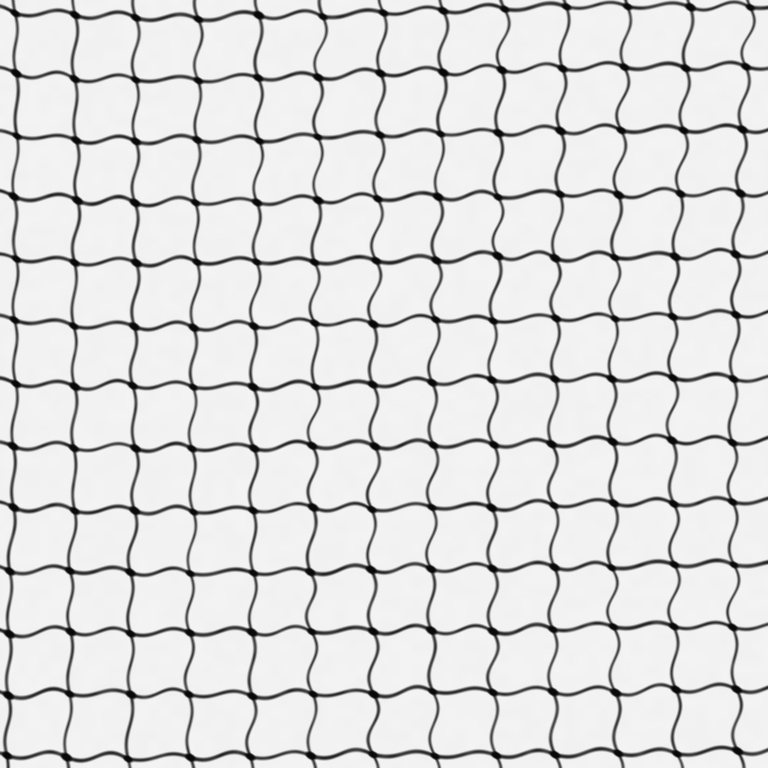
This pattern is drawn by a Shadertoy shader. Its source:

```glsl
// Knotted black cord netting, slightly slack, on a pale grey ground.

const float PI = 3.14159265;
const float CELL = 0.081;

vec2 hash2(vec2 p) {
    vec3 q = fract(p.xyx * vec3(0.1031, 0.1030, 0.0973));
    q += dot(q, q.yzx + 33.33);
    return fract((q.xx + q.yz) * q.zy);
}

float valueNoise(vec2 p) {
    vec2 i = floor(p), f = fract(p);
    f = f * f * (3.0 - 2.0 * f);
    float low = mix(hash2(i).x, hash2(i + vec2(1, 0)).x, f.x);
    float high = mix(hash2(i + vec2(0, 1)).x, hash2(i + vec2(1, 1)).x, f.x);
    return mix(low, high, f.y);
}

// Canvas (y down) to net cells; the sides bend and the upper rows sag.
vec2 toNet(vec2 p) {
    float left = 0.018 + p.y * (0.016 - 0.027 * p.y);
    float right = 0.979 + p.y * (0.065 * p.y - 0.081);
    float free = 1.0 - p.x;
    float sag = 0.11 * p.x * free * free * free * (1.0 - 0.8 * p.y);
    return vec2(12.0 * (p.x - left) / (right - left),
                (p.y - 0.013 + 0.006 * p.x - sag) / CELL);
}

vec2 knotAt(vec2 id) {
    return id + (hash2(id + 17.0) - 0.5) * 0.065;
}

// Distance to an S-shaped cord running along x from a to b.
float cordDistance(vec2 g, vec2 a, vec2 b, float wave, float lift) {
    float s = clamp((g.x - a.x) / (b.x - a.x), 0.0, 1.0);
    vec2 c = mix(a, b, s);
    c.y += wave * sin(2.0 * PI * s) - lift * sin(PI * s);
    return length(g - c) * CELL;
}

float knotDistance(vec2 d) {
    vec2 axis = normalize(vec2(1.0, 0.55));
    vec2 q = vec2(dot(d, axis), dot(d, vec2(-axis.y, axis.x)));
    return length(q * vec2(0.75, 1.2)) * CELL;
}

void mainImage(out vec4 fragColor, in vec2 fragCoord) {
    vec2 p = fragCoord / iResolution.xy;
    p.y = 1.0 - p.y;
    vec2 g = toNet(p);
    float soft = max(0.0022, 0.8 / iResolution.y);

    float cord = 0.0, knot = 0.0;
    for (int y = -1; y <= 1; y++)
    for (int x = -1; x <= 1; x++) {
        vec2 id = floor(g) + vec2(x, y);
        vec2 vary = hash2(id + 53.0);
        vec2 k = knotAt(id);
        vec2 across = knotAt(id + vec2(1, 0));
        vec2 down = knotAt(id + vec2(0, 1));

        // Cord running right, then cord running down
        float h = cordDistance(g, k, across, 0.055 * mix(0.7, 1.25, vary.x), 0.03);
        float slack = mix(0.035, 0.075, clamp(id.x / 6.0, 0.0, 1.0));
        float v = cordDistance(g.yx, k.yx, down.yx, slack * mix(0.75, 1.2, vary.y), 0.0);
        float hw = mix(0.0020, 0.0025, vary.y);
        float vw = mix(0.0017, 0.0021, vary.x);
        cord = max(cord, 1.0 - smoothstep(hw - soft, hw + soft, h));
        cord = max(cord, 0.94 * (1.0 - smoothstep(vw - soft, vw + soft, v)));

        float kw = mix(0.0046, 0.0058, vary.x);
        knot = max(knot, 1.0 - smoothstep(kw - soft, kw + soft, knotDistance(g - k)));
    }

    // Pale ground with faint mottling
    vec3 color = vec3(0.949 + 0.010 * (valueNoise(p * 70.0) - 0.5));
    float shade = mix(0.12, 0.25, valueNoise(p * 90.0 + 9.0));
    color = mix(color, vec3(shade), cord);
    color = mix(color, vec3(0.035), knot);
    fragColor = vec4(color, 1.0);
}
```
